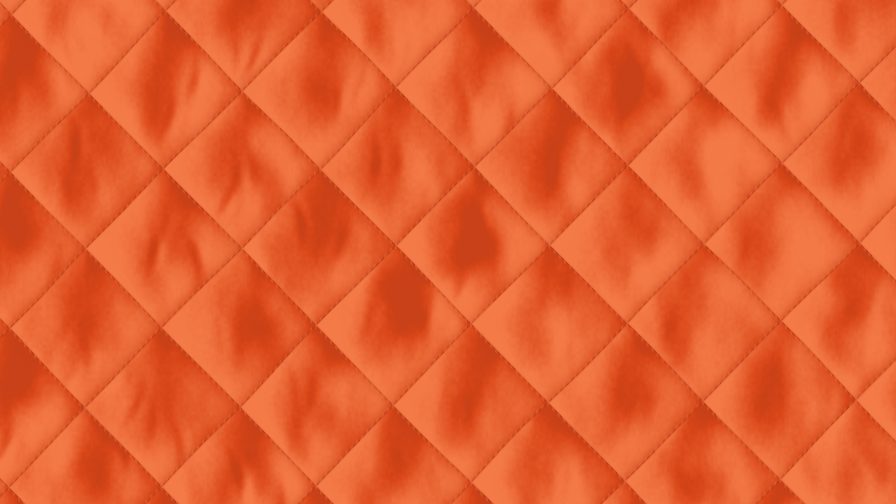
Give the GLSL for this texture, as a WebGL 2 fragment shader.

```glsl
#version 300 es
precision highp float;
// Quilted orange satin: a slightly skewed diamond lattice of padded cells.
// Each cell gets its own sheen, soft folds and short creases from seeded noise;
// the seams are thin sunken lines with small dashed stitches.

uniform vec2 u_resolution;
out vec4 fragColor;

float hash(vec2 p) {
  return fract(sin(dot(p, vec2(127.1, 311.7))) * 43758.5453);
}

float noise(vec2 p) {
  vec2 i = floor(p), f = fract(p);
  f = f * f * (3.0 - 2.0 * f);
  return mix(mix(hash(i), hash(i + vec2(1, 0)), f.x),
             mix(hash(i + vec2(0, 1)), hash(i + vec2(1, 1)), f.x), f.y);
}

// Lattice coordinates: x counts the falling seams, y the rising ones.
vec2 quiltCoords(vec2 p) {
  vec2 q = p - vec2(0.787, 0.824);
  q += 0.007 * (vec2(noise(p * 6.0), noise(p * 6.0 + 40.0)) - 0.5);
  q.y -= 0.0106 * q.x;
  q.x -= 0.009 * q.y;
  q /= vec2(0.3063, 0.3135);
  return vec2(q.x + q.y, q.x - q.y);
}

// Soft streaks: dark creases, each with a lit flank on its right.
float creases(vec2 l, vec2 cell) {
  float sum = 0.0;
  for (float i = 0.0; i < 3.0; i++) {
    vec2 seed = cell + 13.1 * i;
    vec2 center = vec2(hash(seed + 2.3), hash(seed + 6.1)) - vec2(0.35, 0.6);
    vec2 d = l - center;
    d.x += (hash(seed + 4.4) - 0.6) * 0.7 * d.y + 0.5 * d.y * d.y;
    float along = exp(-d.y * d.y * 14.0);
    float dark = exp(-d.x * d.x * 220.0);
    float lit = exp(-(d.x - 0.12) * (d.x - 0.12) * 160.0);
    sum += hash(seed + 8.8) * along * (0.45 * lit - 0.8 * dark);
  }
  return sum;
}

// Satin brightness in one cell, 0 deep to 1 light; l spans -1..1 across the diamond.
float sheen(vec2 l, vec2 cell, float wear) {
  float seed = hash(cell + 3.7);
  vec2 offset = 50.0 * vec2(seed, hash(cell + 9.2));
  float bend = 0.3 * (noise(l * 2.0 + offset) - 0.5);

  // Broad deep fold left of the middle, fading towards the lower corner
  float across = l.x + 0.3 - 0.4 * seed - 0.25 * l.y + bend;
  float deep = exp(-across * across * 8.0) * smoothstep(-0.9, 0.1, l.y);
  float t = 0.80 - (0.55 + 0.4 * hash(cell + 5.1)) * deep;

  // Soft cloth undulation, stretched along the fold
  t += 0.65 * (noise(vec2(l.x * 3.0 + l.y + bend, l.y * 1.3) + offset) - 0.5);
  t += 0.22 * (noise(vec2(l.x * 7.0 - l.y, l.y * 2.5) + offset.yx) - 0.5);
  return t + wear * creases(l, cell) + 0.22 * (hash(cell + 7.3) - 0.5);
}

void main() {
  vec2 p = gl_FragCoord.xy / u_resolution.y;
  float pixel = 1.0 / u_resolution.y;
  vec2 ab = quiltCoords(p);
  vec2 cell = floor(ab), f = ab - cell;
  vec2 c = f - 0.5;
  vec2 local = vec2(c.x + c.y, c.x - c.y);

  // Padded surface: lit along the left edges, turned away along the right ones
  float wear = mix(1.0, 0.3, smoothstep(0.2, 1.1, p.x)) * (0.3 + 0.7 * hash(cell + 1.9));
  float t = sheen(local, cell, wear);
  t += 0.28 * exp(-f.x * 9.0) + 0.14 * exp(-f.y * 12.0);
  t -= 0.40 * exp((f.x - 1.0) * 12.0) + 0.35 * exp((f.y - 1.0) * 14.0);
  t += 0.10 * (noise(p * 150.0) - 0.5) + 0.08 * (noise(p * vec2(240.0, 90.0)) - 0.5);
  vec3 shadowRed = vec3(0.77, 0.25, 0.095);
  vec3 deepOrange = vec3(0.85, 0.265, 0.085);
  vec3 lightOrange = vec3(0.955, 0.48, 0.28);
  vec3 color = mix(deepOrange, lightOrange, smoothstep(-0.1, 1.05, t));
  color = mix(color, shadowRed, 0.8 * smoothstep(0.22, -0.25, t));

  // Shadow where the padding rolls into the seams
  vec2 toSeam = min(f, 1.0 - f) * 0.219;
  float roll = 0.45 * exp((f.y - 1.0) * 22.0) + 0.25 * exp((f.x - 1.0) * 22.0);
  color = mix(color, shadowRed, roll);

  // Thin sunken seam lines, a little darker on the rising set
  vec2 line = 1.0 - smoothstep(0.0008 - pixel, 0.0018 + pixel, toSeam);
  color = mix(color, vec3(0.68, 0.20, 0.07), max(line.x * 0.45, line.y * 0.5));

  // Slanted stitches: faint thread dashes beside the groove
  vec2 side = (fract(ab + 0.5) - 0.5) * 0.219;
  vec2 dash = smoothstep(-0.4, 0.9, cos(6.2832 * (ab.yx * 15.0 + side * 60.0)));
  vec2 thread = dash * (1.0 - smoothstep(0.0006, 0.0022 + pixel, abs(side + 0.0018)));
  color = mix(color, vec3(0.95, 0.46, 0.26), 0.35 * max(thread.x, thread.y));

  fragColor = vec4(clamp(color, 0.0, 1.0), 1.0);
}
```
